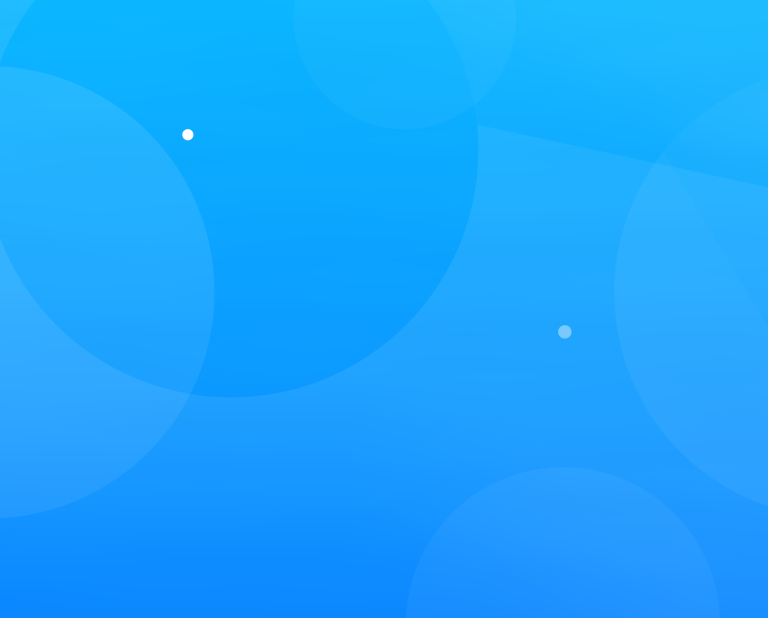
Give the GLSL for this background, as a WebGL 2 fragment shader.

```glsl
#version 300 es
precision highp float;
// Blue vertical gradient with translucent discs, a slanted sheen and two small dots.

uniform vec2 u_resolution;
out vec4 outColor;

// Lengths are fractions of the canvas height; discs are (center x, center y, radius).
const vec3 SKY_TOP = vec3(0.045, 0.715, 1.0);
const vec3 SKY_BOTTOM = vec3(0.045, 0.53, 1.0);
const vec3 HAZE = vec3(1.0);

const vec3 CLEAR_DISC = vec3(0.374, 0.757, 0.400);
const vec3 LEFT_DISC = vec3(-0.019, 0.527, 0.366);
const vec3 TOP_DISC = vec3(0.655, 0.971, 0.180);
const vec3 RIGHT_DISC = vec3(1.359, 0.527, 0.365);
const vec3 BOTTOM_DISC = vec3(0.911, -0.010, 0.254);
const vec3 BRIGHT_DOT = vec3(0.304, 0.782, 0.009);
const vec3 PALE_DOT = vec3(0.914, 0.463, 0.0108);

// Lines are (x, y, slope).
const vec3 BAND_LOWER = vec3(0.773, 0.798, -0.215);
const vec3 BAND_UPPER = vec3(0.752, 0.900, -0.407);
const vec3 RIGHT_CUT = vec3(1.076, 0.750, -1.68);

const float VEIL_ALPHA = 0.085;
const float BAND_VEIL = 0.30;
const float STREAK_ALPHA = 0.008;
const vec2 STREAK_SCALE = vec2(3.0, 14.0);

// Antialiased coverage of a disc.
float disc(vec2 p, vec3 d) {
    float edge = 0.75 / u_resolution.y;
    return 1.0 - smoothstep(-edge, edge, distance(p, d.xy) - d.z);
}

// Signed distance to a line, positive above it.
float aboveLine(vec2 p, vec3 line) {
    return (p.y - line.y - line.z * (p.x - line.x)) / sqrt(1.0 + line.z * line.z);
}

vec2 gradientAt(vec2 cell) {
    float angle = 6.2832 * fract(sin(dot(cell, vec2(127.1, 311.7))) * 43758.5);
    return vec2(cos(angle), sin(angle));
}

float gradientNoise(vec2 p) {
    vec2 i = floor(p);
    vec2 f = p - i;
    vec2 u = f * f * f * (f * (f * 6.0 - 15.0) + 10.0);
    vec2 e = vec2(1.0, 0.0);
    float low = mix(dot(gradientAt(i), f), dot(gradientAt(i + e.xy), f - e.xy), u.x);
    float high = mix(dot(gradientAt(i + e.yx), f - e.yx), dot(gradientAt(i + e.xx), f - e.xx), u.x);
    return mix(low, high, u.y);
}

// Pale veil around the clear disc, fading toward the lower left.
float veil(vec2 p) {
    float edge = 1.0 / u_resolution.y;
    float fade = smoothstep(0.0, 0.42, p.y + 0.25 * smoothstep(0.5, 1.24, p.x));
    float sheen = mix(BAND_VEIL, 0.85, smoothstep(-0.03, 0.14, aboveLine(p, BAND_UPPER)));
    float inBand = smoothstep(-edge, edge, aboveLine(p, BAND_LOWER)) * step(0.5, p.x);
    return VEIL_ALPHA * fade * mix(1.0, sheen, inBand) * (1.0 - disc(p, CLEAR_DISC));
}

void main() {
    vec2 p = gl_FragCoord.xy / u_resolution.y;
    float edge = 1.0 / u_resolution.y;

    // Gradient and veil
    vec3 color = mix(SKY_BOTTOM, SKY_TOP, p.y);
    color = mix(color, HAZE, veil(p));

    // Large translucent discs
    float cut = smoothstep(-edge, edge, aboveLine(p, RIGHT_CUT));
    color = mix(color, HAZE, disc(p, LEFT_DISC) * mix(0.065, 0.10, smoothstep(0.2, 0.8, p.y)));
    color = mix(color, HAZE, disc(p, TOP_DISC) * 0.035);
    color = mix(color, HAZE, disc(p, RIGHT_DISC) * mix(0.055, 0.035, cut));
    color = mix(color, HAZE, disc(p, BOTTOM_DISC) * 0.045);

    // Faint horizontal streaks
    color += STREAK_ALPHA * gradientNoise(p * STREAK_SCALE);

    // Small dots
    color = mix(color, HAZE, disc(p, BRIGHT_DOT));
    color = mix(color, HAZE, disc(p, PALE_DOT) * 0.40);

    outColor = vec4(clamp(color, 0.0, 1.0), 1.0);
}
```
